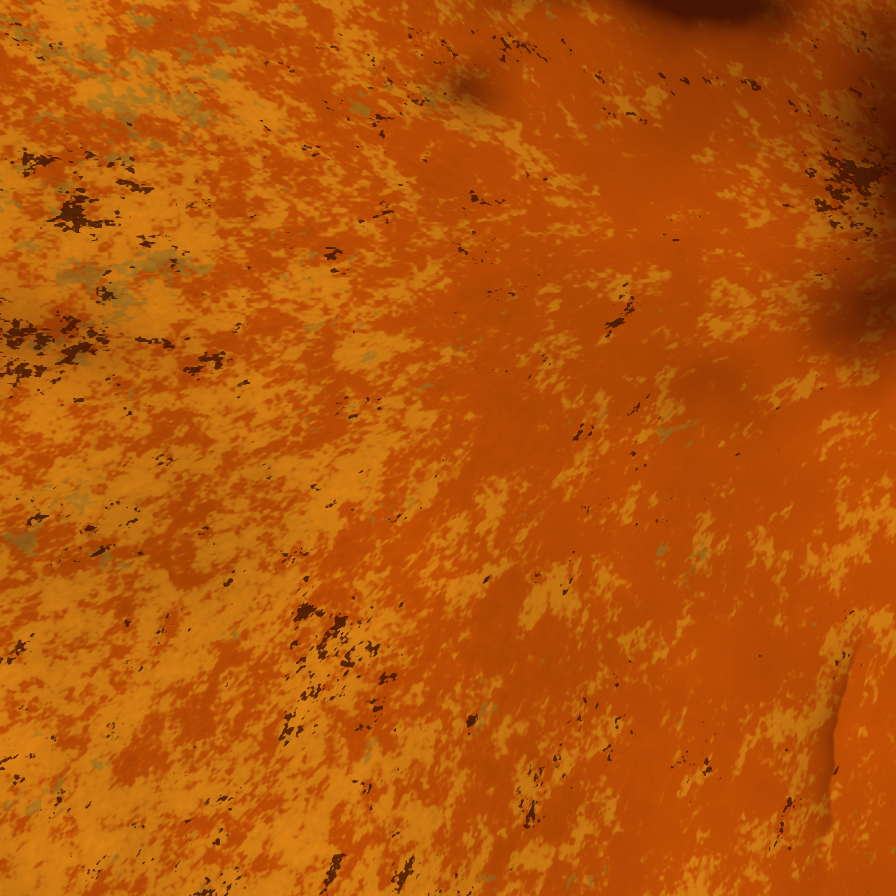
Give the GLSL for this texture, as a three.js fragment shader.

```glsl
// Rusty orange rock face with fine streaked ochre grains, olive lichen, dark pits and soft shadows.
varying vec2 vUv;

const vec3 RUST = vec3(0.74, 0.30, 0.015);
const vec3 OCHRE = vec3(0.79, 0.46, 0.07);
const vec3 OLIVE = vec3(0.62, 0.43, 0.12);
const vec3 PIT = vec3(0.27, 0.09, 0.01);
const vec3 SHADOW = vec3(0.24, 0.06, 0.005);
const vec2 FOCUS = vec2(0.80, 0.72);
const float ANGLE_STEP = 0.4;

float hash(vec2 p) {
  vec3 q = fract(vec3(p.xyx) * 0.1031);
  q += dot(q, q.yzx + 33.33);
  return fract((q.x + q.y) * q.z);
}

// Value noise, centred on zero
float noise(vec2 p) {
  vec2 cell = floor(p);
  vec2 f = fract(p);
  f = f * f * (3.0 - 2.0 * f);
  float low = mix(hash(cell), hash(cell + vec2(1.0, 0.0)), f.x);
  float high = mix(hash(cell + vec2(0.0, 1.0)), hash(cell + 1.0), f.x);
  return mix(low, high, f.y) - 0.5;
}

// Layered noise; gain sets the roughness
float fbm(vec2 p, float gain) {
  float sum = 0.0;
  float total = 0.0;
  float weight = 1.0;
  for (int i = 0; i < 5; i++) {
    sum += weight * noise(p);
    total += weight;
    weight *= gain;
    p = p * 2.0 + 17.3;
  }
  return sum / total;
}

vec2 rotate(vec2 p, float angle) {
  float c = cos(angle);
  float s = sin(angle);
  return vec2(c * p.x + s * p.y, c * p.y - s * p.x);
}

// Grain stretched along a direction, blended between two fixed rotations
float streaks(vec2 p, float angle, vec2 scale, float seed) {
  float turn = floor(angle / ANGLE_STEP);
  float blend = smoothstep(0.0, 1.0, angle / ANGLE_STEP - turn);
  vec2 offset = vec2(seed + 40.0);
  float a = fbm(rotate(p, turn * ANGLE_STEP) * scale + offset, 0.95);
  float b = fbm(rotate(p, (turn + 1.0) * ANGLE_STEP) * scale + offset, 0.95);
  return mix(a, b, blend) / length(vec2(blend, 1.0 - blend));
}

// Soft elliptical spot
float spot(vec2 p, vec2 centre, vec2 radius) {
  vec2 d = (p - centre) / radius;
  return exp(-dot(d, d));
}

// Where pits gather
float pitClusters(vec2 p) {
  float c = spot(p, vec2(0.03, 0.61), vec2(0.15, 0.06));
  c += 0.6 * spot(p, vec2(0.08, 0.78), vec2(0.14, 0.05));
  c += 0.8 * spot(p, vec2(0.51, 0.91), vec2(0.09, 0.07));
  c += 0.65 * spot(p, vec2(0.27, 0.34), vec2(0.12, 0.05));
  c += 0.55 * spot(p, vec2(0.36, 0.24), vec2(0.07, 0.06));
  c += 0.65 * spot(p, vec2(0.60, 0.13), vec2(0.08, 0.08));
  c += 0.6 * spot(p, vec2(0.22, 0.06), vec2(0.14, 0.06));
  c += 0.8 * spot(p, vec2(0.95, 0.84), vec2(0.12, 0.16));
  c += 0.5 * spot(p, vec2(0.92, 0.18), vec2(0.05, 0.12));
  return c + 0.35 * spot(p, vec2(0.56, 0.75), vec2(0.07, 0.04));
}

// Smooth shadows in hollows, plus the edge of a ledge at lower right
float hollows(vec2 p) {
  float s = 1.1 * spot(p, vec2(0.73, 1.02), vec2(0.15, 0.04));
  s += 0.85 * spot(p, vec2(1.03, 0.82), vec2(0.08, 0.15));
  s += 0.5 * spot(p, vec2(1.00, 0.65), vec2(0.10, 0.05));
  s += 0.22 * spot(p, vec2(0.80, 0.57), vec2(0.09, 0.03));
  s += 0.5 * spot(p, vec2(0.52, 0.90), vec2(0.04, 0.04));
  s += 0.3 * spot(p, vec2(0.04, 0.61), vec2(0.16, 0.06));
  s += 0.28 * spot(p, vec2(0.88, 0.93), vec2(0.20, 0.12));
  float side = p.x - 0.92 - 0.2 * p.y;
  float ledge = exp(-abs(side) / 0.03) * (1.0 - smoothstep(-0.003, 0.003, side));
  return s + 0.45 * ledge * spot(p, vec2(0.95, 0.16), vec2(0.15, 0.12));
}

void main() {
  vec2 p = vUv;
  vec2 toFocus = FOCUS - p;
  float angle = atan(toFocus.y, max(toFocus.x, 0.2));
  float clouds = fbm(p * 5.0 + 3.0, 0.5);
  float clumps = streaks(p, angle, vec2(5.0, 9.0), 230.0);
  vec2 warped = p + 0.12 * vec2(clouds, fbm(p * 6.0 + 60.0, 0.5));

  // Ochre crust, thinning out towards the bare right side
  float bare = smoothstep(0.25, 0.8, p.x + 0.25 * (p.y - 0.4));
  float crust = mix(0.02, -0.13, bare) + 0.15 * clouds + 0.3 * clumps;
  crust += 0.13 * spot(warped, vec2(0.93, 0.80), vec2(0.10, 0.16));
  crust += 0.11 * spot(warped, vec2(0.92, 0.24), vec2(0.06, 0.14));
  crust += 0.06 * spot(warped, vec2(0.70, 0.66), vec2(0.12, 0.05));
  float grain = streaks(p, angle, vec2(13.0, 22.0), 0.0);
  vec3 color = mix(RUST, OCHRE, smoothstep(-0.08, 0.08, grain + crust));

  // Olive lichen at upper left
  float lichen = spot(p, vec2(0.12, 0.88), vec2(0.18, 0.12));
  lichen += spot(p, vec2(0.10, 0.66), vec2(0.20, 0.10));
  lichen += 0.7 * spot(p, vec2(0.40, 0.60), vec2(0.13, 0.12));
  lichen += 0.5 * spot(p, vec2(0.08, 0.42), vec2(0.08, 0.06));
  float patches = streaks(p, angle, vec2(11.0, 20.0), 90.0);
  color = mix(color, OLIVE, 0.8 * smoothstep(0.0, 0.08, patches - 0.21 + 0.17 * lichen));

  // Dark pits, then broad shading
  float pits = streaks(p, angle, vec2(17.0, 29.0), 170.0);
  float pitLevel = pits - 0.21 - 0.03 * bare + 0.2 * pitClusters(warped) + 0.35 * clumps;
  color = mix(color, PIT, 0.85 * smoothstep(0.0, 0.06, pitLevel));
  color *= 0.97 + 0.25 * clouds + 0.3 * grain * (1.0 - 0.7 * bare);
  gl_FragColor = vec4(mix(color, SHADOW, clamp(hollows(warped), 0.0, 0.92)), 1.0);
}
```
